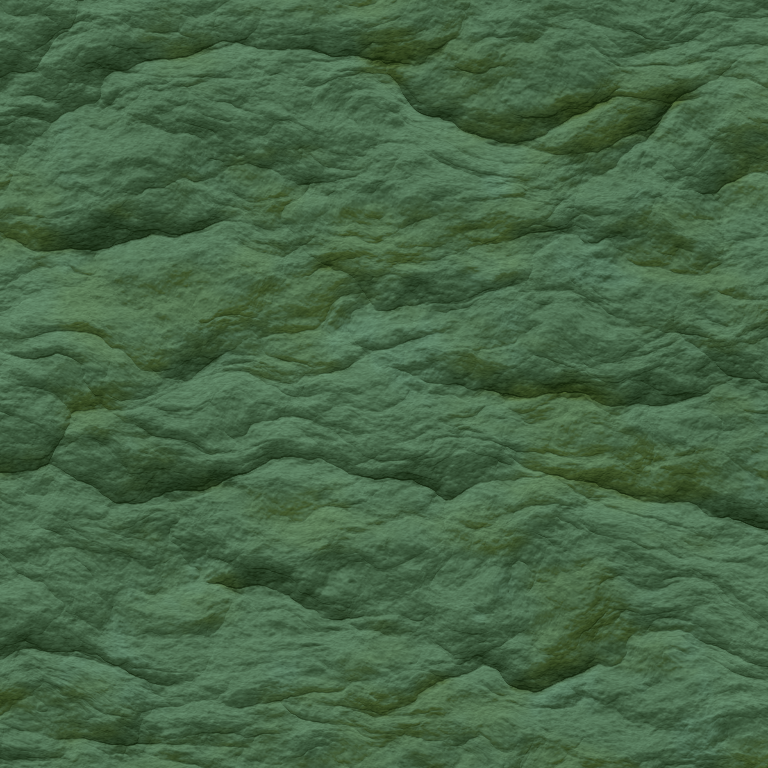
Give the GLSL for this texture, as a WebGL 2 fragment shader.

```glsl
#version 300 es
precision highp float;
// Green weathered rock face with overlapping ledges, lit from above.

uniform vec2 u_resolution;
out vec4 fragColor;

vec2 hash2(vec2 p) {
    vec3 q = fract(p.xyx * vec3(0.1031, 0.1030, 0.0973));
    q += dot(q, q.yzx + 33.33);
    return fract((q.xx + q.yz) * q.zy);
}

float noise(vec2 p) {
    vec2 cell = floor(p);
    vec2 f = fract(p);
    vec2 u = f * f * f * (f * (f * 6.0 - 15.0) + 10.0);
    float low = mix(hash2(cell).x, hash2(cell + vec2(1, 0)).x, u.x);
    float high = mix(hash2(cell + vec2(0, 1)).x, hash2(cell + vec2(1, 1)).x, u.x);
    return mix(low, high, u.y);
}

// Fractal noise centred on zero
float fbm(vec2 p, int octaves) {
    const mat2 turn = mat2(0.96, 0.28, -0.28, 0.96);
    float sum = 0.0;
    float amplitude = 0.5;
    for (int i = 0; i < octaves; i++) {
        sum += amplitude * (noise(p) - 0.5);
        p = turn * p * 2.03 + 17.3;
        amplitude *= 0.5;
    }
    return sum;
}

// Overlapping stones: gentle slope on top, steep underside
float ledges(vec2 p, float seed) {
    float top = -4.0;
    for (int j = -2; j <= 1; j++) {
        float row = floor(p.y) + float(j);
        float shift = 0.5 * mod(row, 2.0);
        for (int i = -1; i <= 1; i++) {
            vec2 id = vec2(floor(p.x - shift) + float(i), row);
            vec2 jitter = hash2(id + seed);
            vec2 shape = hash2(id + seed + 51.7);
            vec2 d = p - id - vec2(shift, 0.0) - mix(vec2(0.1), vec2(0.9), jitter);
            d.y += d.x * (shape.x - 0.5) * 1.5;
            float fall = d.y < 0.0 ? mix(2.2, 5.0, shape.x) : 0.7;
            float dome = 1.0 - 1.5 * d.x * d.x - fall * d.y * d.y;
            top = max(top, dome + 0.9 * (shape.y - 0.5));
        }
    }
    return top;
}

// Bend the strata and fray their edges
vec2 warp(vec2 p) {
    vec2 broad = vec2(fbm(p * vec2(4.0, 6.0), 3), fbm(p * vec2(4.5, 6.0) + 41.0, 3));
    vec2 fine = vec2(fbm(p * 22.0 + 9.0, 4), fbm(p * vec2(20.0, 28.0) + 73.0, 4));
    return p + broad * vec2(0.17, 0.14) + fine * vec2(0.042, 0.026);
}

float relief(vec2 p) {
    vec2 w = warp(p);
    float chipped = smoothstep(-0.12, 0.18, fbm(p * vec2(6.0, 8.0) + 12.0, 3));
    float large = 0.064 * ledges(w * vec2(4.0, 9.0), 3.0);
    float small = mix(0.007, 0.026, chipped) * ledges(w * vec2(9.0, 20.0), 29.0);
    float chips = mix(0.0075, 0.0015, chipped) * ledges(w * vec2(20.0, 44.0), 67.0);
    float rough = 0.030 * fbm(mix(p, w, 0.3) * vec2(22.0, 34.0), 5);
    return large + small + chips + rough;
}

vec3 rockColor(vec2 p, float tone, float underside) {
    vec3 color = mix(vec3(0.08, 0.155, 0.06), vec3(0.375, 0.525, 0.40), tone);

    // Olive moss gathers below the ledges
    float moss = smoothstep(-0.06, 0.24, fbm(p * vec2(8.0, 13.0) + 20.0, 5));
    moss *= 0.2 + 0.65 * underside;
    color *= mix(vec3(1.0), vec3(1.12, 1.0, 0.66), moss);

    // Cool mineral bloom on exposed faces
    float bloom = smoothstep(0.14, 0.3, fbm(p * vec2(11.0, 9.0) + 88.0, 5));
    return color + bloom * (1.0 - underside) * vec3(0.02, 0.03, 0.04);
}

void main() {
    vec2 p = gl_FragCoord.xy / u_resolution.y;
    float reach = 0.0014;
    vec2 lightStep = reach * vec2(-0.25, 0.97);

    // Slope towards the light, positive on faces turned up
    float here = relief(p);
    float above = relief(p + lightStep);
    float below = relief(p - lightStep);
    float slope = (below - above) / (2.0 * reach);
    float facing = slope * inversesqrt(1.0 + slope * slope);

    // Dark creases and pale rims from the bend of the surface
    float bend = clamp((above + below - 2.0 * here) / reach, -0.7, 1.6);

    // Soft shade cast by the stone above
    float overhang = max(relief(p + vec2(-0.003, 0.014)) - here, 0.0);
    float shade = smoothstep(0.004, 0.036, overhang);

    float grain = 0.6 * noise(p * 250.0) + 0.4 * noise(p * 430.0 + 7.0) - 0.5;
    float tone = 0.66 + 0.31 * facing - 0.22 * shade - 0.10 * bend;
    tone += 0.16 * fbm(p * 5.0 + 31.0, 3) + 0.17 * grain;

    float underside = max(shade, smoothstep(0.0, -0.8, facing));
    fragColor = vec4(rockColor(p, clamp(tone, 0.0, 1.2), underside), 1.0);
}
```
